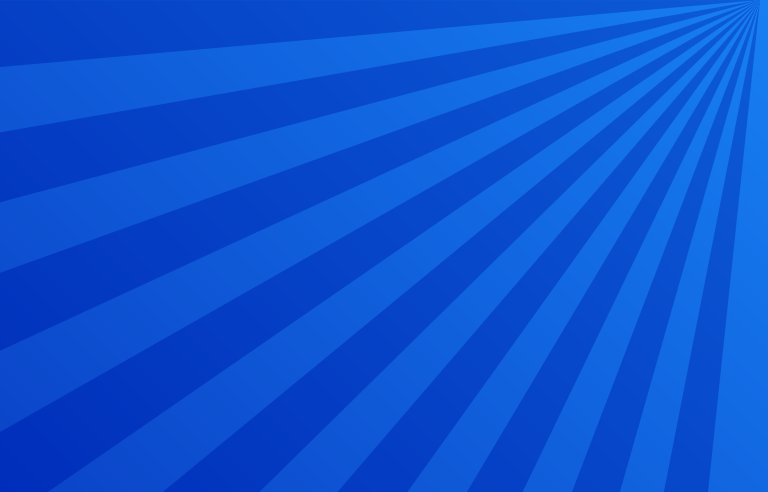
Write a WebGL 1 fragment shader that draws this background.

```glsl
precision highp float;

uniform vec2 u_resolution;

// Signed angular depth inside the nearest light ray, in degrees
float rayDepth(float angle) {
  float period = 9.866;
  float offset = mod(angle - 7.46 + 0.5 * period, period) - 0.5 * period;
  float depth = 2.42 - abs(offset);
  // The last ray stays light up to the right border
  return max(depth, angle - 83.97);
}

void main() {
  vec2 uv = gl_FragCoord.xy / u_resolution;
  float aspect = u_resolution.x / u_resolution.y;

  // Rays fan out from the upper right corner
  vec2 fromApex = (vec2(0.9896, 1.0) - uv) * vec2(aspect, 1.0);
  float angle = degrees(atan(fromApex.y, fromApex.x));
  float edgeDistance = radians(rayDepth(angle)) * length(fromApex);
  float pixel = 1.0 / u_resolution.y;
  float ray = smoothstep(-0.7 * pixel, 0.7 * pixel, edgeDistance);

  // Diagonal gradients, brightening towards the apex
  float glow = (uv.x * aspect + uv.y) / (aspect + 1.0);
  vec3 darkBlue = mix(vec3(0.0, 0.18, 0.73), vec3(0.05, 0.36, 0.84), glow);
  vec3 lightBlue = mix(vec3(0.04, 0.26, 0.78), vec3(0.09, 0.50, 0.95), glow);

  gl_FragColor = vec4(mix(darkBlue, lightBlue, ray), 1.0);
}
```
